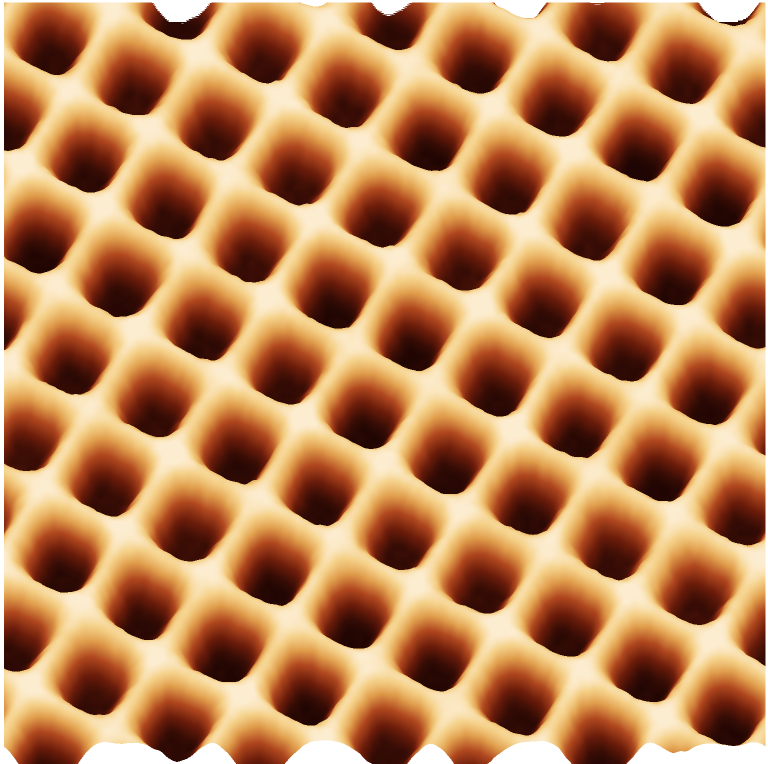
This pattern is drawn by a Shadertoy shader. Its source:

```glsl
// Lattice of pits, in units of canvas height
const vec2 ROW_STEP = vec2(0.1073, -0.0575);
const vec2 COLUMN_STEP = vec2(-0.0620, -0.1018);
const vec2 PIT_ORIGIN = vec2(0.480, 0.472);
const float WALL_OUTER = 0.5;      // wall extent in cell units
const float WALL_INNER = 0.1;
const float CROSSING_RISE = 0.075; // extra height where ridges cross
const float DEPTH_VARIATION = 0.16;
const float WARP = 0.007;
const float GRAIN = 0.075;
const float GRAIN_SCALE = 100.0;
const float RIDGE_MOTTLE = 0.045;

// Oblique view of the relief
const float RELIEF = 0.049;        // vertical shift of a full depth
const float GROUND_FRONT = 0.027;
const float GROUND_BACK = 1.022;
const float MARCH_LEAD = 0.008;
const float MARCH_LENGTH = 0.068;
const int MARCH_STEPS = 36;
const int SAMPLES = 2;

const vec3 PAPER = vec3(1.0);
const vec3 MARGIN = vec3(0.005, 0.003, 0.003); // left, right, top

// Colours from crest to pit floor, with the depth of each
const int STOPS = 7;
const vec3 HEAT[STOPS] = vec3[STOPS](
    vec3(0.99, 0.93, 0.82), vec3(0.96, 0.82, 0.54), vec3(0.88, 0.62, 0.30),
    vec3(0.69, 0.28, 0.12), vec3(0.42, 0.11, 0.04), vec3(0.22, 0.05, 0.02),
    vec3(0.12, 0.02, 0.01));
const float HEAT_DEPTH[STOPS] = float[STOPS](
    -0.07, 0.03, 0.20, 0.44, 0.71, 0.93, 1.10);

float hash(vec2 p) {
    vec3 q = fract(p.xyx * 0.1031);
    q += dot(q, q.yzx + 33.33);
    return fract((q.x + q.y) * q.z);
}

float noise(vec2 p) {
    vec2 i = floor(p), f = fract(p);
    f = f * f * (3.0 - 2.0 * f);
    return mix(mix(hash(i), hash(i + vec2(1, 0)), f.x),
               mix(hash(i + vec2(0, 1)), hash(i + vec2(1, 1)), f.x), f.y);
}

// Depth below the ridge tops: 0 on a ridge, about 1 on a pit floor
float pitDepth(vec2 ground, vec2 warp, float mottle) {
    vec2 q = inverse(mat2(ROW_STEP, COLUMN_STEP)) * (ground + warp - PIT_ORIGIN);
    vec2 cell = floor(q + 0.5);
    vec2 wall = 1.0 - smoothstep(WALL_INNER, WALL_OUTER, abs(q - cell));
    float pit = wall.x * wall.y;
    float crossing = (1.0 - wall.x) * (1.0 - wall.y);
    float scale = 1.0 + DEPTH_VARIATION * (hash(cell + 40.0) - 0.5);
    float grain = GRAIN * (noise(ground * GRAIN_SCALE) - 0.5);
    grain *= mix(0.25, 1.0, min(pit * 5.0, 1.0));
    return pit * scale - CROSSING_RISE * crossing + grain + mottle * (1.0 - pit);
}

vec3 heatColour(float depth) {
    vec3 colour = HEAT[0];
    for (int i = 1; i < STOPS; i++) {
        float t = (depth - HEAT_DEPTH[i - 1]) / (HEAT_DEPTH[i] - HEAT_DEPTH[i - 1]);
        colour = mix(colour, HEAT[i], clamp(t, 0.0, 1.0));
    }
    return colour;
}

// March from front to back until the relief meets the line of sight
vec3 reliefColour(vec2 view, float aspect) {
    if (view.x < MARGIN.x || view.x > aspect - MARGIN.y || view.y > 1.0 - MARGIN.z)
        return PAPER;
    vec2 warp = WARP * (vec2(noise(view * 9.0 + 3.0), noise(view * 9.0 + 57.0)) - 0.5);
    float mottle = RIDGE_MOTTLE * (noise(view * 22.0 + 11.0) - 0.5);
    float stride = MARCH_LENGTH / float(MARCH_STEPS);
    float groundY = max(view.y - MARCH_LEAD, GROUND_FRONT);
    float previousGap = 0.0, previousDepth = 0.0;
    for (int i = 0; i <= MARCH_STEPS; i++) {
        if (groundY > GROUND_BACK) return PAPER;
        float depth = pitDepth(vec2(view.x, groundY), warp, mottle);
        float gap = groundY - RELIEF * depth - view.y;
        if (gap >= 0.0) {
            if (i == 0) return PAPER;
            float t = previousGap / (previousGap - gap);
            return heatColour(mix(previousDepth, depth, t));
        }
        previousGap = gap;
        previousDepth = depth;
        groundY += stride;
    }
    return heatColour(previousDepth);
}

void mainImage(out vec4 fragColor, in vec2 fragCoord) {
    float aspect = iResolution.x / iResolution.y;
    vec3 sum = vec3(0.0);
    // Supersampling smooths the occluding rims
    for (int j = 0; j < SAMPLES; j++)
        for (int i = 0; i < SAMPLES; i++) {
            vec2 offset = (vec2(i, j) + 0.5) / float(SAMPLES) - 0.5;
            sum += reliefColour((fragCoord + offset) / iResolution.y, aspect);
        }
    fragColor = vec4(sum / float(SAMPLES * SAMPLES), 1.0);
}
```
